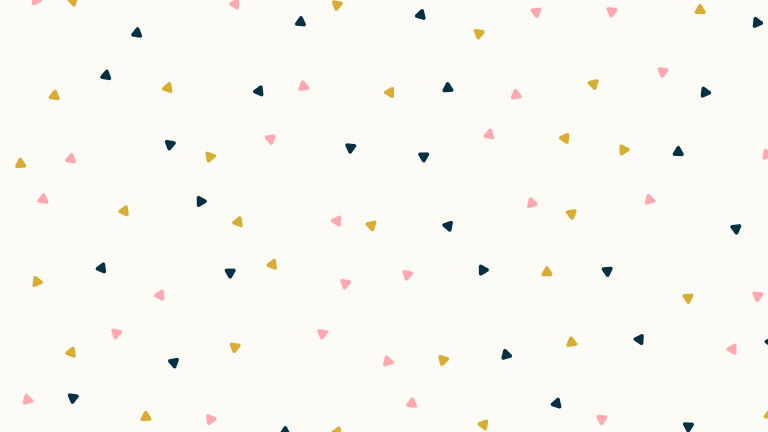
Reproduce this pattern procedurally as a Shadertoy shader.

```glsl
// Sparse confetti of small rounded triangles in navy, gold and pink on cream.
// A staggered, jittered grid holds one triangle per cell; each points roughly
// along an axis, and its colour is shuffled within groups of three cells.

// Integer hash (PCG style): three values in 0..1 per cell
vec3 hash3(vec2 cell, uint seed) {
    uvec3 v = uvec3(uvec2(cell + 64.0), seed) * 1664525u + 1013904223u;
    v.x += v.y * v.z; v.y += v.z * v.x; v.z += v.x * v.y;
    v ^= v >> 16u;
    v.x += v.y * v.z; v.y += v.z * v.x; v.z += v.x * v.y;
    return vec3(v >> 8u) / 16777216.0;
}

// Distance to an upright equilateral triangle with the given half side
float triangleDistance(vec2 p, float halfSide) {
    const float k = sqrt(3.0);
    p.x = abs(p.x) - halfSide;
    p.y += halfSide / k;
    if (p.x + k * p.y > 0.0) p = vec2(p.x - k * p.y, -k * p.x - p.y) * 0.5;
    p.x -= clamp(p.x, -2.0 * halfSide, 0.0);
    return -length(p) * sign(p.y);
}

void mainImage(out vec4 fragColor, in vec2 fragCoord) {
    // Grid in units of canvas height, odd rows shifted by half a cell
    const float rows = 6.5;
    vec2 grid = fragCoord / iResolution.y * rows + vec2(0.2, 0.25);
    grid.x += 0.5 * mod(floor(grid.y), 2.0);
    vec2 cell = floor(grid);

    // Jittered centre, quarter-turn heading and a slight tilt
    vec3 place = hash3(cell, 7u);
    vec3 turn = hash3(cell, 23u);
    vec2 p = (grid - cell - 0.5 - 0.56 * (place.xy - 0.5)) / rows;
    float angle = 1.5708 * floor(4.0 * turn.x) + 0.5 * (turn.y - 0.5);
    float c = cos(angle), s = sin(angle);
    p = mat2(c, -s, s, c) * p;

    // Rounded corners and a one-pixel soft edge
    float d = triangleDistance(p, 0.0083) - 0.0044;
    float cover = clamp(0.5 - d * iResolution.y, 0.0, 1.0);

    // Each group of three neighbours uses all three colours
    vec3 shuffle = hash3(vec2(floor(cell.x / 3.0), cell.y), 41u);
    float direction = shuffle.y < 0.5 ? 1.0 : 2.0;
    float kind = mod(cell.x * direction + floor(3.0 * shuffle.x), 3.0);
    vec3 navy = vec3(0.01, 0.19, 0.27);
    vec3 gold = vec3(0.85, 0.68, 0.20);
    vec3 pink = vec3(1.00, 0.66, 0.68);
    vec3 ink = kind < 0.5 ? navy : kind < 1.5 ? gold : pink;

    vec3 cream = vec3(0.992, 0.984, 0.965);
    fragColor = vec4(mix(cream, ink, cover), 1.0);
}
```
